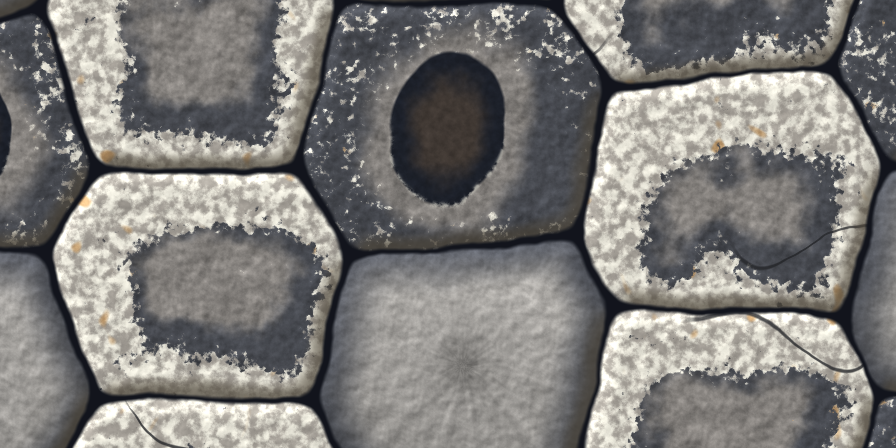
Give the GLSL for this texture, as a Shadertoy shader.

```glsl
#define ORIGIN vec2(0.45, 0.38)
#define PITCH vec2(0.59, 0.54)
#define JITTER 0.08
#define WARP 0.028
#define ROUNDING 0.014
#define GAP_WIDTH 0.004
#define POOL_RADIUS 0.155
#define LICHEN_DEPTH 0.125
#define LIGHT_DIR vec2(-0.5, 0.85)

const vec3 GAP = vec3(0.07, 0.08, 0.11);
const vec3 SLATE = vec3(0.28, 0.29, 0.315);
const vec3 STONE = vec3(0.51, 0.495, 0.48);
const vec3 DOME = vec3(0.62, 0.61, 0.595);
const vec3 LICHEN = vec3(0.62, 0.60, 0.57);
const vec3 PALE = vec3(0.92, 0.91, 0.86);
const vec3 ORANGE = vec3(0.72, 0.50, 0.24);
const vec3 SIDE = vec3(0.43, 0.39, 0.32);
const vec3 SILT = vec3(0.25, 0.22, 0.20);
const vec3 WATER = vec3(0.11, 0.125, 0.16);

vec2 hash(vec2 p) {
    vec3 q = fract(p.xyx * vec3(0.1031, 0.1030, 0.0973));
    q += dot(q, q.yzx + 33.33);
    return fract((q.xx + q.yz) * q.zy);
}

float corner(vec2 cell, vec2 f, vec2 o) {
    return dot(hash(cell + o) * 2.0 - 1.0, f - o);
}

// Gradient noise
float noise(vec2 p) {
    vec2 i = floor(p), f = p - i;
    vec2 u = f * f * f * (f * (f * 6.0 - 15.0) + 10.0);
    return mix(mix(corner(i, f, vec2(0, 0)), corner(i, f, vec2(1, 0)), u.x),
               mix(corner(i, f, vec2(0, 1)), corner(i, f, vec2(1, 1)), u.x), u.y);
}

float fbm(vec2 p) {
    float sum = 0.0, amp = 1.0;
    for (int i = 0; i < 5; i++) {
        sum += amp * noise(p);
        p = mat2(1.6, 1.2, -1.2, 1.6) * p + 5.3;
        amp *= 0.5;
    }
    return sum;
}

// Column centres: staggered grid with a vertical fault and some jitter
vec2 site(vec2 id) {
    float shift = 0.2 * step(1.5, id.x) - 0.23 * mod(id.x, 2.0);
    return ORIGIN + PITCH * id + vec2(0.0, shift) + JITTER * (hash(id + 7.0) - 0.5);
}

// Rounded distance to the column border; also its id, centre and outward direction
float column(vec2 p, out vec2 id, out vec2 centre, out vec2 outward) {
    vec2 base = floor((p - ORIGIN) / PITCH + 0.5);
    float nearest = 1e3;
    for (int k = 0; k < 25; k++) {
        vec2 cell = base + vec2(k % 5 - 2, k / 5 - 2);
        vec2 s = site(cell);
        float d = distance(p, s);
        if (d < nearest) { nearest = d; id = cell; centre = s; }
    }
    float sum = 0.0;
    outward = vec2(0.0);
    for (int k = 0; k < 25; k++) {
        vec2 cell = base + vec2(k % 5 - 2, k / 5 - 2);
        if (distance(cell, id) < 0.5) continue;
        vec2 s = site(cell), n = normalize(s - centre);
        float w = exp(-dot(0.5 * (s + centre) - p, n) / ROUNDING);
        sum += w;
        outward += w * n;
    }
    outward /= sum;
    return -ROUNDING * log(sum);
}

void mainImage(out vec4 fragColor, in vec2 fragCoord) {
    vec2 p = fragCoord / iResolution.y;
    vec2 q = p + WARP * vec2(fbm(p * 3.0), fbm(p * 3.0 + 17.0));
    vec2 id, centre, outward;
    float edge = column(q, id, centre, outward);
    vec2 local = q - centre;
    float odd = mod(id.x, 2.0), row = mod(id.y, 2.0);
    float isPool = odd * row, isDome = odd * (1.0 - row);

    float coarse = fbm(p * 4.0 + 3.0);
    float medium = fbm(p * 14.0 + 9.0);
    float grain = fbm(p * 55.0);
    float relief = fbm(p * 26.0) - fbm(p * 26.0 + vec2(-0.12, 0.2));

    // Dry middle inside a wet slate ring
    float depth = edge + 0.10 * coarse + 0.03 * medium;
    vec3 color = mix(SLATE, STONE, smoothstep(0.13, 0.19, depth));
    float r = length(local * vec2(1.15, 0.95)) + 0.03 * noise(local * 7.0 + id);
    vec3 shore = mix(STONE, SLATE, smoothstep(0.18, 0.25, r + 0.08 * coarse));
    color = mix(color, shore, isPool);

    // Smooth dome with streaks running from its centre
    float reach = length(local);
    float streak = noise(local / (reach + 0.01) * 9.0 + reach * 3.0);
    vec3 dome = mix(SLATE, DOME, smoothstep(0.0, 0.11, edge + 0.02 * coarse));
    dome *= 1.0 + 0.45 * local.y + 0.12 * streak - 0.25 * exp(-reach * reach * 300.0);
    color = mix(color, dome, isDome);
    color *= 1.0 + mix(0.20, 0.08, isDome) * (grain + medium) + 0.3 * relief;

    // Cracks
    float crack = 1.0 - smoothstep(0.002, 0.009, abs(noise(q * 2.2 + 4.0)));
    crack *= smoothstep(0.0, 0.15, noise(p * 1.7 + 5.0)) * (1.0 - odd);

    // Lichen crust along the lit rims
    float rim = depth - 0.25 * dot(local, LIGHT_DIR);
    float cover = 0.88 * (1.0 - smoothstep(LICHEN_DEPTH - 0.06, LICHEN_DEPTH + 0.05, rim));
    cover = cover * (1.0 - 0.6 * isPool) - isDome * 2.0;
    float crust = smoothstep(0.4, 0.6, cover + 0.5 * grain + 0.35 * medium);
    float speckle = fbm(p * 38.0 + 21.0);
    vec3 growth = mix(LICHEN, PALE, smoothstep(-0.35, 0.35, speckle + 0.3 * medium));
    growth = mix(growth, ORANGE, 0.6 * smoothstep(0.33, 0.5, noise(p * 19.0 + 2.0)));
    color = mix(color, growth * (1.0 + 0.2 * relief), crust);
    color = mix(color, SLATE * 0.5, 0.8 * crack);

    // Pool with a silty bed and a glinting shoreline
    vec3 pool = mix(SILT, WATER, smoothstep(0.07, 0.14, r + 0.03 * medium));
    pool *= 1.0 + 0.25 * grain;
    color = mix(color, pool, isPool * (1.0 - smoothstep(-0.004, 0.004, r - POOL_RADIUS)));
    float glint = exp(-pow((r - POOL_RADIUS) / 0.005, 2.0));
    glint *= smoothstep(0.05, -0.12, local.y) * smoothstep(-0.2, 0.3, grain);
    color = mix(color, PALE * 0.85, isPool * glint * 0.7);

    // Worn edges and side faces
    float bevel = 1.0 - smoothstep(0.012, 0.05, edge);
    float facing = dot(outward, LIGHT_DIR);
    color = mix(color, SIDE, 0.6 * bevel * smoothstep(0.2, 0.8, -facing));
    color *= 1.0 + 0.28 * bevel * facing;

    // Dark gaps
    float gap = GAP_WIDTH + 0.008 * noise(p * 3.0 + 11.0);
    color = mix(GAP, color, smoothstep(gap - 0.002, gap + 0.008, edge));
    fragColor = vec4(clamp(color, 0.0, 1.0), 1.0);
}
```
